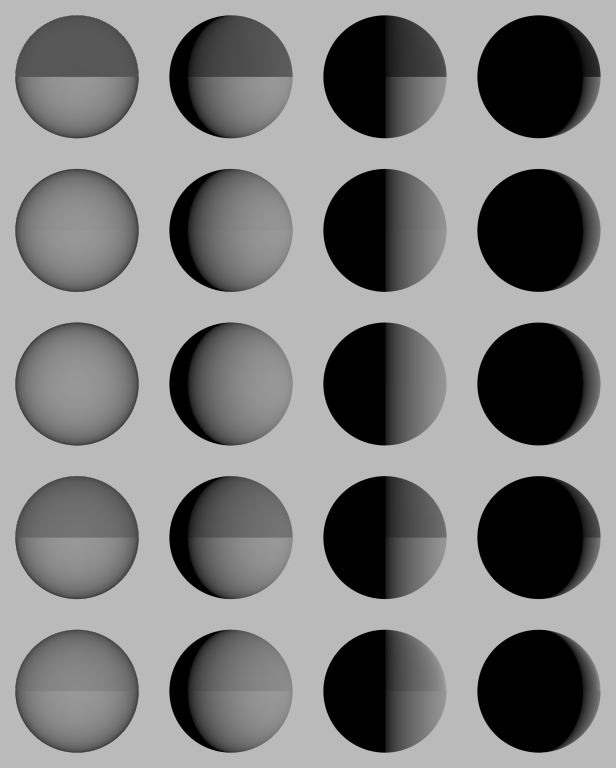
A Shadertoy shader for this pattern:

```glsl
#define GRID vec2(4.0, 5.0)
#define RADIUS 0.4
#define PHASE_STEP 0.785398
#define BACKDROP 0.5
#define GAMMA 2.2
#define PI 3.14159265

// Per row, bottom to top: diffuse level, retroreflection, grazing sheen
const vec3 MATERIALS[5] = vec3[5](
    vec3(0.80, 0.08, 0.50),
    vec3(0.54, 0.12, 0.00),
    vec3(0.99, 0.00, 0.00),
    vec3(0.96, 0.01, 0.00),
    vec3(0.29, 0.18, 0.00));

// Rough diffuse reflection with a sheen towards the silhouette
float roughReflectance(vec3 normal, vec3 light, vec3 material) {
    float nl = max(dot(normal, light), 0.0);
    float nv = normal.z;
    float s = light.z - nl * nv;
    float t = s > 0.0 ? max(max(nl, nv), 0.001) : 1.0;
    float sheen = material.z * (1.0 - nv) * (1.0 - nv) * (1.0 - light.z);
    return max(nl * (material.x + material.y * s / t + sheen), 0.0) / PI;
}

float encode(float linearValue) {
    return pow(max(linearValue, 0.0), 1.0 / GAMMA);
}

void mainImage(out vec4 fragColor, in vec2 fragCoord) {
    // Grid cells, with a unit disc inside each
    vec2 grid = fragCoord / iResolution.xy * GRID;
    vec2 cell = clamp(floor(grid), vec2(0.0), GRID - 1.0);
    vec2 p = (grid - cell - 0.5) / RADIUS;
    float pixel = GRID.x / (iResolution.x * RADIUS);

    // Sphere normal, and a light that swings round by column
    float r = length(p);
    vec3 normal = vec3(p, sqrt(max(1.0 - r * r, 0.0)));
    float phase = cell.x * PHASE_STEP;
    vec3 light = vec3(sin(phase), 0.0, cos(phase));

    // Row material above the equator, plain Lambert below
    float lambert = encode(max(dot(normal, light), 0.0) / PI);
    float rough = encode(roughReflectance(normal, light, MATERIALS[int(cell.y)]));
    float upper = smoothstep(-0.5 * pixel, 0.5 * pixel, p.y);
    float sphere = mix(lambert, rough, upper);

    // Antialiased silhouette over the backdrop
    float coverage = 1.0 - smoothstep(1.0 - 0.7 * pixel, 1.0 + 0.7 * pixel, r);
    fragColor = vec4(vec3(mix(encode(BACKDROP), sphere, coverage)), 1.0);
}
```
